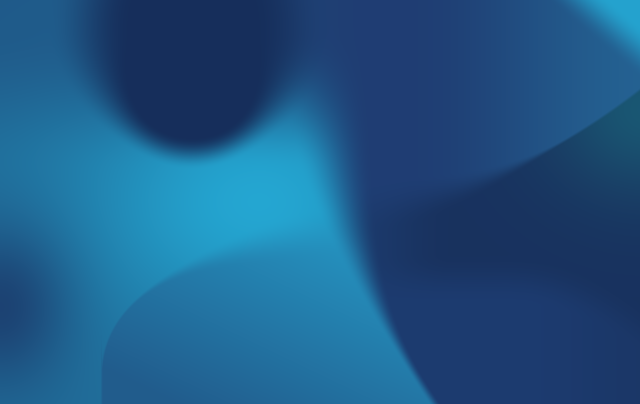
Reproduce this background procedurally as a Shadertoy shader.

```glsl
#define NAVY vec3(0.12, 0.24, 0.45)
#define MIDNIGHT vec3(0.085, 0.18, 0.355)
#define INK vec3(0.095, 0.195, 0.37)
#define TEAL vec3(0.125, 0.42, 0.595)
#define CYAN vec3(0.14, 0.65, 0.82)
#define STEEL vec3(0.13, 0.36, 0.55)
#define SKY vec3(0.14, 0.52, 0.70)
#define GLOW_CENTER vec2(0.64, 0.50)
#define BLOB_CENTER vec2(0.475, 0.93)
#define LOBE_LEFT 0.251

// Smooth step across an edge at zero, with the given half width
float soft(float d, float halfWidth) {
    return smoothstep(-halfWidth, halfWidth, d);
}

// Gaussian spot with separate radii
float spot(vec2 p, vec2 center, vec2 radii) {
    vec2 q = (p - center) / radii;
    return exp(-dot(q, q));
}

// Teal ground with a cyan glow and darker fringes
vec3 ground(vec2 p) {
    vec3 color = mix(TEAL, CYAN, spot(p, GLOW_CENTER, vec2(0.45, 0.33)));
    color = mix(color, vec3(0.11, 0.26, 0.45), spot(p, vec2(0.0, 0.24), vec2(0.17, 0.20)));
    float topShade = smoothstep(0.58, 0.92, p.y) * mix(0.4, 0.95, smoothstep(0.1, 0.6, p.x));
    return mix(color, vec3(0.12, 0.25, 0.45), topShade);
}

// Dark ellipse, crisper along its underside
float blobMask(vec2 p) {
    vec2 q = (p - BLOB_CENTER) / vec2(0.25, 0.31);
    float r = length(q);
    float blur = mix(0.42, 0.13, smoothstep(0.0, 1.0, -q.y / max(r, 0.001)));
    return soft(1.0 - r, blur);
}

// Rounded lobe whose edge melts away to the right
float lobeMask(vec2 p, float pixel) {
    float t = max(p.x - LOBE_LEFT, 0.0001);
    float top = 0.07 + 0.742 * sqrt(t) - 0.357 * t;
    float slope = 0.371 * inversesqrt(t) - 0.357;
    float d = min((top - p.y) * inversesqrt(1.0 + slope * slope), p.x - LOBE_LEFT);
    return soft(d, pixel + mix(0.001, 0.06, smoothstep(0.3, 0.8, p.x)));
}

vec3 lobeColor(vec2 p) {
    float light = 1.06 * p.x + 2.2 * p.y - 0.468;
    return mix(STEEL, SKY, clamp(light, 0.0, 1.3));
}

// Curved boundary of the right panel, sharpening downward
float panelMask(vec2 p, float pixel) {
    float edge = 0.80 + 0.274 * pow(max(1.0 - p.y, 0.0), 2.5);
    return soft(p.x - edge, pixel + mix(0.012, 0.10, smoothstep(0.05, 0.75, p.y)));
}

// Right panel: upper sheet, bright corner, dark wave and lower sheet
vec3 panelColor(vec2 p, float pixel) {
    vec3 color = mix(NAVY, vec3(0.14, 0.38, 0.57), smoothstep(1.0, 1.6, p.x));
    float corner = dot(p - vec2(1.399, 1.0), vec2(0.648, 0.762));
    color = mix(color, CYAN, 0.95 * soft(corner - 0.02, 0.05));

    float s = p.x - 0.95;
    float crest = 0.49 + 0.142 * s + 0.5 * s * s;
    float slope = 0.142 + s;
    float d = (crest - p.y) * inversesqrt(1.0 + slope * slope);
    float crestBlur = pixel + mix(0.06, 0.002, smoothstep(0.95, 1.4, p.x));
    vec3 wave = mix(INK, vec3(0.10, 0.34, 0.45), spot(p, vec2(1.6, 0.73), vec2(0.24, 0.21)));
    wave = mix(vec3(0.11, 0.23, 0.43), wave, smoothstep(0.85, 1.12, p.x));

    float bend = max(p.x - 1.25, 0.0);
    float trough = 0.31 - 1.1 * bend * bend;
    vec3 lower = mix(vec3(0.11, 0.23, 0.435), vec3(0.105, 0.215, 0.405), smoothstep(1.3, 1.6, p.x));
    wave = mix(wave, lower, soft(trough - p.y, 0.06));
    return mix(color, wave, soft(d, crestBlur));
}

void mainImage(out vec4 fragColor, in vec2 fragCoord) {
    // Height is one unit; the width is fixed at 1.58 units
    vec2 p = fragCoord / iResolution.xy * vec2(1.58, 1.0);
    float pixel = 1.0 / iResolution.y;

    vec3 color = ground(p);
    color = mix(color, lobeColor(p), lobeMask(p, pixel));
    color = mix(color, MIDNIGHT, blobMask(p));
    color = mix(color, panelColor(p, pixel), panelMask(p, pixel));
    fragColor = vec4(color, 1.0);
}
```
